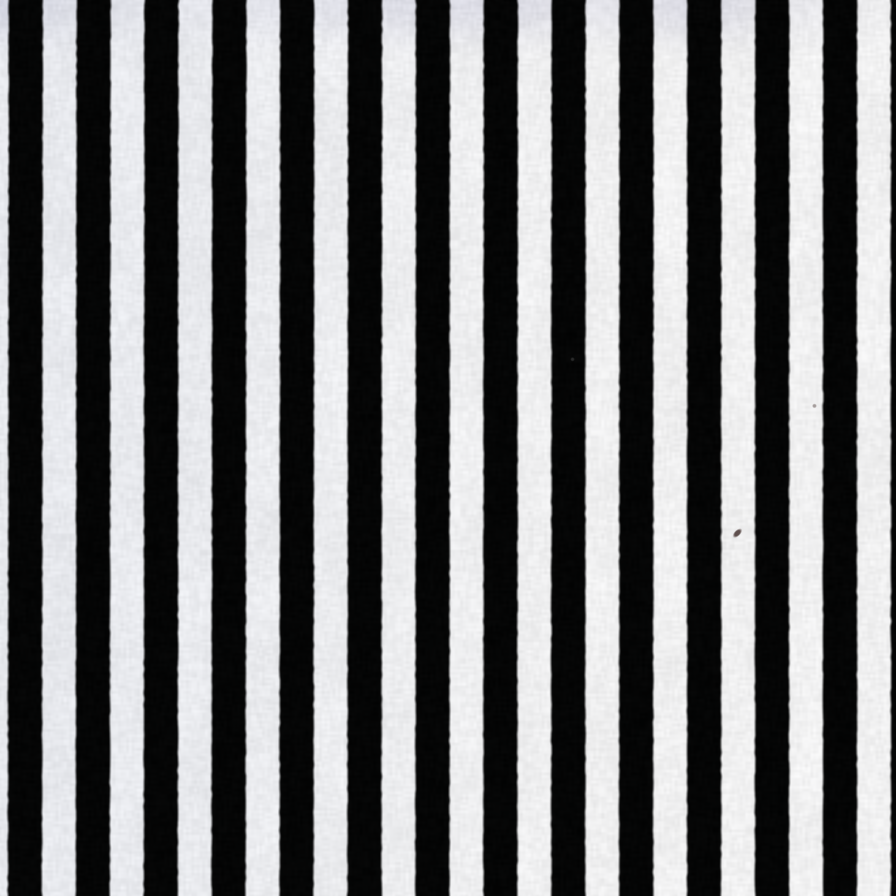
This pattern is drawn by a WebGL 2 fragment shader. Its source:

```glsl
#version 300 es
precision highp float;
// Printed cotton with even vertical black stripes on white, about 13 across.
// Each stripe is a repeated distance band with slightly ragged edges; layered
// value noise adds the weave, faint cloudy shading and a few tiny flecks.

#define PERIOD 0.07577
#define FIRST_EDGE 0.0092
#define BLACK_SHARE 0.503
#define EDGE_SOFTNESS 0.0021
#define EDGE_WOBBLE 0.0010
#define LEAN 0.0010
#define WEAVE_STRENGTH 0.035
#define CLOUD_STRENGTH 0.025
#define INK vec3(0.018, 0.020, 0.020)
#define COOL_WHITE vec3(0.905, 0.912, 0.930)
#define WARM_WHITE vec3(0.940, 0.940, 0.942)
#define FLECK_BROWN vec3(0.27, 0.20, 0.19)

uniform vec2 u_resolution;
out vec4 fragColor;

float hash(vec2 p) {
    vec3 q = fract(vec3(p.xyx) * 0.1031);
    q += dot(q, q.yzx + 33.33);
    return fract((q.x + q.y) * q.z);
}

float valueNoise(vec2 p) {
    vec2 cell = floor(p);
    vec2 f = fract(p);
    f = f * f * (3.0 - 2.0 * f);
    float low = mix(hash(cell), hash(cell + vec2(1.0, 0.0)), f.x);
    float high = mix(hash(cell + vec2(0.0, 1.0)), hash(cell + vec2(1.0, 1.0)), f.x);
    return mix(low, high, f.y);
}

// Signed distance to the nearest black stripe, negative inside it.
float stripeDistance(vec2 uv) {
    float phase = (uv.x - FIRST_EDGE) / PERIOD - 0.5 * BLACK_SHARE;
    float fromCentre = abs(fract(phase + 0.5) - 0.5);
    return (fromCentre - 0.5 * BLACK_SHARE) * PERIOD;
}

// Coverage of a small slanted oval fleck.
float fleck(vec2 uv, vec2 centre, vec2 radius, float pixel) {
    vec2 d = uv - centre;
    d = vec2(d.x + d.y, d.y - d.x) * 0.7071;
    float dist = (length(d / radius) - 1.0) * min(radius.x, radius.y);
    return 1.0 - smoothstep(-pixel, pixel, dist);
}

void main() {
    vec2 uv = gl_FragCoord.xy / u_resolution;
    float pixel = 1.0 / min(u_resolution.x, u_resolution.y);

    // Fine crossing threads and broad uneven shading
    float weave = valueNoise(uv * vec2(330.0, 110.0))
                + valueNoise(uv * vec2(110.0, 330.0) + 41.0) - 1.0;
    float cloud = valueNoise(uv * vec2(24.0, 15.0) + 7.0) - 0.5;

    // White cloth: cooler at the left, dulled in patches along the top
    vec3 cloth = mix(COOL_WHITE, WARM_WHITE, smoothstep(0.0, 0.75, uv.x));
    cloth += weave * WEAVE_STRENGTH + cloud * CLOUD_STRENGTH;
    float topShade = smoothstep(0.93, 1.0, uv.y) * valueNoise(vec2(uv.x * 9.0, 3.0));
    cloth -= topShade * vec3(0.10, 0.10, 0.06);

    // Black print with a trace of weave
    vec3 ink = INK + weave * 0.012;

    // Slight lean at the left and thread-sized raggedness on the edges
    vec2 printed = uv;
    printed.x -= LEAN * (uv.y - 0.5) * (1.0 - uv.x);
    float column = floor((uv.x - FIRST_EDGE) / (0.5 * PERIOD) + 0.5);
    printed.x += EDGE_WOBBLE * (valueNoise(vec2(column * 17.0 + 90.0, uv.y * 150.0)) - 0.5);
    float softness = max(EDGE_SOFTNESS, 0.75 * pixel);
    float white = smoothstep(-softness, softness, stripeDistance(printed));
    vec3 colour = mix(ink, cloth, white);

    // Stray flecks: one dark, one faint, one pale on black
    float dark = fleck(uv, vec2(0.823, 0.405), vec2(0.0052, 0.0028), pixel);
    float faint = fleck(uv, vec2(0.909, 0.547), vec2(0.0020, 0.0020), pixel);
    float pale = fleck(uv, vec2(0.639, 0.599), vec2(0.0018, 0.0018), pixel);
    colour = mix(colour, FLECK_BROWN, max(dark * 0.85, faint * 0.45));
    colour += pale * 0.14;

    fragColor = vec4(clamp(colour, 0.0, 1.0), 1.0);
}
```
